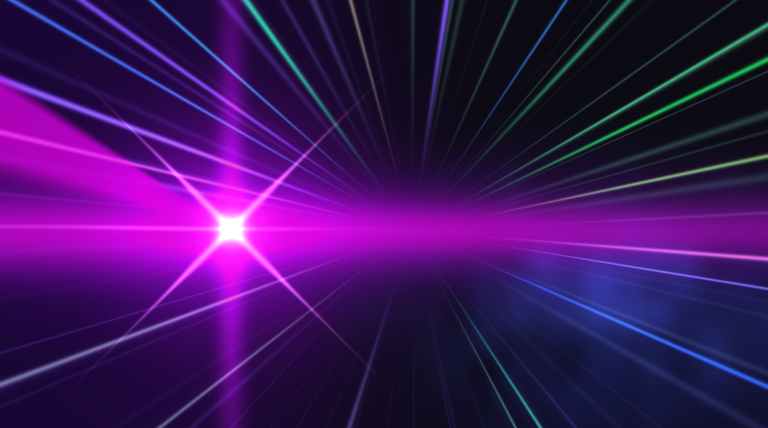
A WebGL 1 fragment shader for this background:

```glsl
precision highp float;
// Magenta lens star on a glowing horizon, with coloured light rays racing out of a vanishing point.
uniform vec2 u_resolution;

float hash(float n) {
  return fract(sin(n * 12.9898) * 43758.5453);
}

float noise(vec2 p) {
  vec2 i = floor(p), f = fract(p);
  f = f * f * (3.0 - 2.0 * f);
  float n = i.x + i.y * 57.0;
  return mix(mix(hash(n), hash(n + 1.0), f.x),
             mix(hash(n + 57.0), hash(n + 58.0), f.x), f.y);
}

float bell(float x, float width) {
  x /= width;
  return exp(-x * x);
}

// Tapered ray leaving the vanishing point at the given angle
float ray(vec2 q, float angle, float width) {
  vec2 dir = vec2(cos(angle), sin(angle));
  float along = dot(q, dir);
  float across = q.x * dir.y - q.y * dir.x;
  return bell(across, width * (0.25 + max(along, 0.0))) * smoothstep(0.06, 0.6, along);
}

// Diagonal star spike: bright near the core, fading outwards
float spike(float along, float across) {
  float a = abs(along);
  return bell(across, 0.002 + 0.011 * exp(-a * 7.0)) * exp(-a * a * 14.0);
}

void main() {
  vec2 p = gl_FragCoord.xy / u_resolution.y;
  float aspect = u_resolution.x / u_resolution.y;
  p.x *= 1.794 / aspect;
  vec2 q = p - vec2(0.963, 0.460);
  vec2 s = p - vec2(0.540, 0.465);
  float left = 1.0 - smoothstep(0.3, 1.25, p.x);
  float below = 1.0 - smoothstep(0.35, 0.5, p.y);

  // Dark backdrop, violet on the left and almost black at upper right
  vec3 col = mix(vec3(0.045, 0.04, 0.075), vec3(0.10, 0.025, 0.21), left);
  col += vec3(0.01, 0.01, 0.08) * below * smoothstep(0.9, 1.4, p.x);

  // Blue smoke at lower right
  float smoke = 0.6 * noise(p * 7.0) + 0.4 * noise(p * 15.0 + 9.0);
  float cloud = exp(-dot((p - vec2(1.42, 0.29)) * vec2(2.6, 4.5), (p - vec2(1.42, 0.29)) * vec2(2.6, 4.5)));
  col += vec3(0.10, 0.15, 0.38) * cloud * smoke * 1.3;

  // Thin scattered rays, greener towards the upper right
  for (int i = 0; i < 64; i++) {
    float k = float(i);
    float angle = 6.2832 * (k + hash(k + 3.0)) / 64.0;
    float green = smoothstep(0.0, 0.8, cos(angle - 0.7));
    vec3 tint = mix(vec3(0.24, 0.18, 0.46), vec3(0.16, 0.34, 0.27), green);
    float strength = hash(k + 41.0) * (0.35 + 0.55 * step(0.0, sin(angle)));
    col += tint * strength * ray(q, angle, 0.002 + 0.008 * hash(k + 17.0));
  }

  // Main rays, right side
  col += vec3(0.08, 0.70, 0.28) * ray(q, 0.450, 0.0055);
  col += vec3(0.40, 0.62, 0.32) * ray(q, 0.208, 0.0050);
  col += vec3(0.12, 0.45, 0.25) * ray(q, 0.527, 0.0040);
  col += vec3(0.12, 0.48, 0.30) * ray(q, 0.817, 0.0070);
  col += vec3(0.12, 0.35, 0.65) * ray(q, 0.982, 0.0040);
  col += vec3(0.45, 0.30, 0.90) * ray(q, 1.421, 0.0085);
  col += vec3(0.75, 0.40, 0.62) * ray(q, -0.078, 0.0050);
  col += vec3(0.35, 0.30, 0.65) * ray(q, -0.161, 0.0030);
  col += vec3(0.12, 0.32, 0.85) * ray(q, -0.413, 0.0050);
  col += vec3(0.12, 0.60, 0.45) * ray(q, -0.993, 0.0050);
  col += vec3(0.20, 0.42, 0.32) * ray(q, -1.087, 0.0040);

  // Main rays, left side
  col += vec3(0.45, 0.42, 0.30) * ray(q, 1.832, 0.0060);
  col += vec3(0.10, 0.75, 0.48) * ray(q, 2.195, 0.0085);
  col += vec3(0.12, 0.48, 0.65) * ray(q, 2.417, 0.0045);
  col += vec3(0.38, 0.25, 0.75) * ray(q, 2.532, 0.0060);
  col += vec3(0.14, 0.38, 0.72) * ray(q, 2.618, 0.0045);
  col += vec3(0.28, 0.20, 0.75) * ray(q, 2.788, 0.0065);
  col += vec3(0.32, 0.40, 0.38) * ray(q, -2.785, 0.0055);
  col += vec3(0.28, 0.36, 0.34) * ray(q, -2.480, 0.0050);
  col += vec3(0.20, 0.22, 0.36) * ray(q, -1.880, 0.0080);

  // Horizon band with a broad violet halo
  float reach = mix(0.60, 1.0, 1.0 - smoothstep(0.9, 1.75, p.x));
  col += vec3(0.20, 0.0, 0.30) * bell(q.y, 0.13) * reach;
  float band = bell(q.y, mix(0.058, 0.078, left)) * reach;
  col = mix(col, vec3(0.74, 0.03, 0.77), band * 0.88);

  // Magenta fan opening from the star towards the left edge
  float slope = s.y / max(-s.x, 0.001);
  float fan = smoothstep(0.16, 0.34, slope) * (1.0 - smoothstep(0.60, 0.70, slope));
  fan *= smoothstep(0.03, 0.22, -s.x);
  col = mix(col, vec3(0.72, 0.01, 0.76), fan * 0.92);
  col += vec3(0.45, 0.20, 0.35) * ray(q, 2.906, 0.0045);

  // Vertical beam and wide bloom around the star
  float r = length(s);
  col += vec3(0.36, 0.01, 0.42) * bell(s.x, 0.032) * (0.45 + 0.55 * bell(s.y, 0.35));
  col += vec3(0.34, 0.0, 0.42) * bell(r, 0.26);
  col = min(col, vec3(0.86, 1.0, 0.88));

  // Star spikes, flat streak and white core
  float d1 = (s.x + s.y) * 0.7071;
  float d2 = (s.x - s.y) * 0.7071;
  float spikes = spike(d1, d2) + spike(d2, d1);
  col += vec3(0.95, 0.50, 0.90) * spikes;
  col += vec3(0.35, 0.30, 0.30) * bell(s.y - 0.006 * smoothstep(0.0, 0.5, -s.x), 0.005) * exp(-max(s.x, -s.x * 0.25) * 9.0);
  col += vec3(1.0) * bell(r, 0.034) + vec3(0.35, 0.12, 0.35) * bell(r, 0.08);

  gl_FragColor = vec4(clamp(col, 0.0, 1.0), 1.0);
}
```
